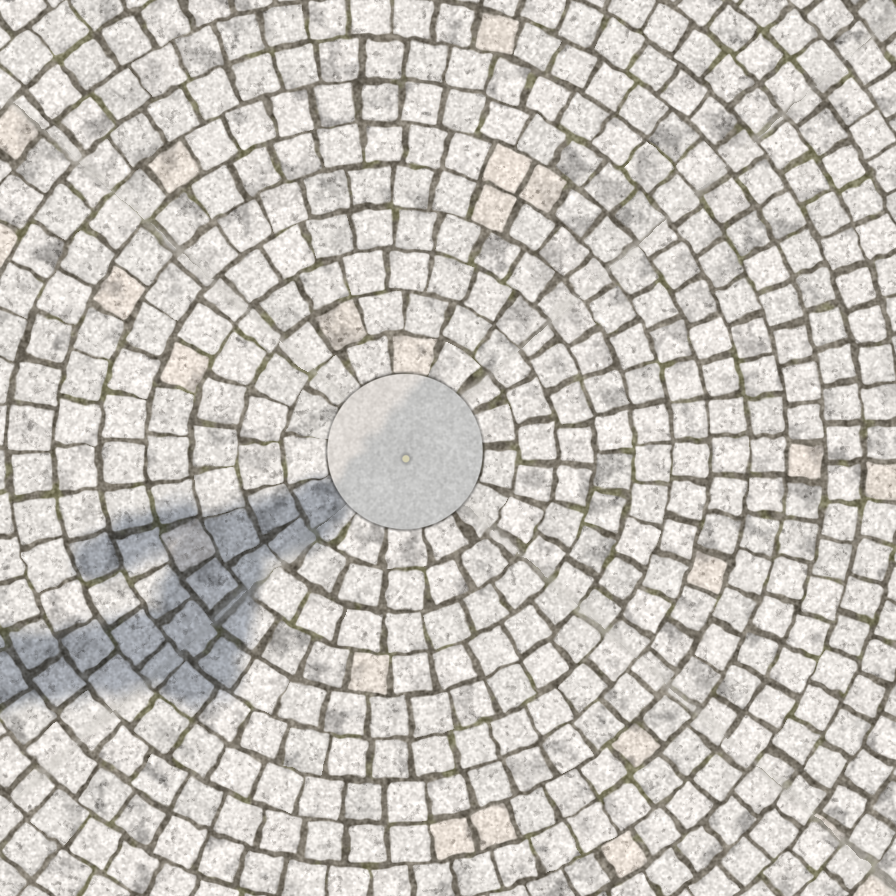
Reproduce this texture procedurally as a Shadertoy shader.

```glsl
const float TAU = 6.28319;
const vec2 HUB = vec2(0.452, 0.496);
const float HUB_RADIUS = 0.0868;
const float FIRST_RING = 0.0835;
const float RING_STEP = 0.0472;
const float RING_SKEW = 0.0043;
const float SEAM_SLOPE = 0.89;

// Joint stagger of each inner ring in the right, top, left and bottom sectors
const vec4 STAGGER[9] = vec4[9](
    vec4(-0.37, -0.19, 0.17, 0.0), vec4(0.24, 0.5, 0.3, 0.0),
    vec4(0.18, -0.08, -0.13, 0.0), vec4(0.5, -0.27, 0.13, 0.16),
    vec4(-0.3, -0.19, 0.25, -0.38), vec4(-0.2, -0.5, 0.37, -0.32),
    vec4(-0.1, -0.4, 0.5, 0.05), vec4(-0.1, 0.5, 0.4, 0.13),
    vec4(-0.25, -0.19, 0.2, -0.32));

float hash(vec2 p) {
    vec3 q = fract(vec3(p.xyx) * 0.1031);
    q += dot(q, q.yzx + 33.33);
    return fract((q.x + q.y) * q.z);
}

float noise(vec2 p) {
    vec2 i = floor(p), f = fract(p);
    f = f * f * (3.0 - 2.0 * f);
    return mix(mix(hash(i), hash(i + vec2(1, 0)), f.x),
               mix(hash(i + vec2(0, 1)), hash(i + vec2(1, 1)), f.x), f.y);
}

float fbm(vec2 p) {
    float sum = 0.0, amp = 0.5;
    for (int i = 0; i < 4; i++) {
        sum += amp * noise(p);
        p = mat2(1.62, 1.22, -1.22, 1.62) * p + 17.3;
        amp *= 0.5;
    }
    return sum / 0.9375;
}

float grain(vec2 p) {
    vec2 q = mat2(0.8, 0.6, -0.6, 0.8) * p;
    return 0.5 * (noise(q * 390.0) + noise(p.yx * 270.0 + 90.0));
}

float roundBox(vec2 p, vec2 halfSize, float r) {
    vec2 q = abs(p) - halfSize + r;
    return length(max(q, 0.0)) + min(max(q.x, q.y), 0.0) - r;
}

float capsule(vec2 p, vec2 a, vec2 b, float r) {
    vec2 pa = p - a, ba = b - a;
    return length(pa - ba * clamp(dot(pa, ba) / dot(ba, ba), 0.0, 1.0)) - r;
}

// Rings are wider to the left of the hub than to the right
float ringPitch(float angle) {
    return RING_STEP - RING_SKEW * cos(angle);
}

// Signed distance to the nearest stone in x, its identity in yz
vec3 paving(vec2 d) {
    float angle = atan(d.y, d.x);
    float ring = max(floor((length(d) - FIRST_RING) / ringPitch(angle)), 0.0);
    float sector = floor(atan(d.y, SEAM_SLOPE * d.x) / TAU * 4.0 + 0.5);
    float axis = sector * TAU / 4.0;
    float side = mod(sector, 4.0);
    float spacing = 1.01 / (ring + 0.5 + FIRST_RING / RING_STEP);
    float offset = ring < 9.0 ? STAGGER[int(ring)][int(side)] : hash(vec2(ring, side)) - 0.5;
    float slot = floor((angle - axis) / spacing - offset + 0.5);
    vec2 id = vec2(ring + 3.0, slot + side * 40.0 + 50.0);

    float mid = axis + (slot + offset) * spacing;
    float pitch = ringPitch(mid);
    float radius = FIRST_RING + (ring + 0.5) * pitch;
    float tilt = (ring + 0.5) * RING_SKEW * sin(mid) / radius;
    float turn = mid - tilt + 0.13 * (hash(id + 31.0) - 0.5);
    vec2 q = d - radius * vec2(cos(mid), sin(mid));
    q = vec2(cos(turn) * q.x + sin(turn) * q.y, cos(turn) * q.y - sin(turn) * q.x);

    vec2 jitter = vec2(hash(id + 53.0), hash(id + 71.0)) - 0.5;
    q -= jitter * pitch * 0.04;
    vec2 halfSize = pitch * (vec2(0.445, 0.445) + 0.06 * jitter.yx);
    halfSize.y *= 1.0 + 0.6 * q.x / radius;
    return vec3(roundBox(q, halfSize, pitch * 0.06), id);
}

vec3 stoneColor(vec2 p, vec2 id) {
    float tone = hash(id + 11.0);
    vec3 col = mix(vec3(0.89, 0.875, 0.855), vec3(0.935, 0.915, 0.895), tone);
    col *= mix(vec3(1.0), vec3(1.0, 0.975, 0.95), step(0.96, hash(id + 19.0)));
    float stain = smoothstep(0.52, 0.78, fbm(p * 40.0 + tone * 9.0));
    col *= 1.0 - stain * mix(0.06, 0.3, hash(id + 23.0));
    col -= 0.2 * smoothstep(0.62, 0.85, fbm(p * 150.0));
    return col + 0.32 * (grain(p) - 0.47);
}

vec3 jointColor(vec2 p) {
    vec3 col = mix(vec3(0.33, 0.31, 0.275), vec3(0.61, 0.58, 0.53), fbm(p * 85.0));
    float moss = smoothstep(0.55, 0.75, fbm(p * 34.0 + 5.0));
    col = mix(col, vec3(0.48, 0.48, 0.33), moss * 0.55);
    return col + 0.3 * (grain(p) - 0.5);
}

// Soft cast shadow spreading to the lower left
float castShadow(vec2 p) {
    p += 0.022 * (vec2(fbm(p * 30.0), fbm(p * 30.0 + 40.0)) - 0.5);
    float d = capsule(p, vec2(-0.03, 0.245), vec2(0.2, 0.28), 0.043);
    d = min(d, capsule(p, vec2(0.24, 0.375), vec2(0.22, 0.265), 0.054));
    d = min(d, capsule(p, vec2(0.23, 0.39), vec2(0.355, 0.43), 0.035));
    d = min(d, capsule(p, vec2(0.11, 0.38), vec2(0.2, 0.42), 0.027));
    return 1.0 - smoothstep(-0.015, 0.012, d);
}

vec3 hubColor(vec2 d, float pixel) {
    float sun = smoothstep(0.036, 0.052, dot(d, vec2(-0.75, 0.66)) + 0.01 * noise(d * 70.0));
    vec3 col = mix(vec3(0.775, 0.775, 0.77), vec3(0.88, 0.86, 0.84), sun);
    col += 0.14 * (grain(d + 1.0) - 0.5) + 0.07 * (fbm(d * 28.0 + 9.0) - 0.5);
    float knob = length(d - vec2(0.001, -0.008));
    col *= 1.0 - 0.2 * (1.0 - smoothstep(0.004, 0.009, knob));
    return mix(col, vec3(0.84, 0.82, 0.7), 1.0 - smoothstep(0.004 - pixel, 0.004 + pixel, knob));
}

void mainImage(out vec4 fragColor, in vec2 fragCoord) {
    vec2 p = fragCoord / iResolution.xy;
    vec2 d = p - HUB;
    float pixel = 1.0 / iResolution.y;
    vec2 rough = vec2(noise(p * 95.0), noise(p * 95.0 + 60.0)) - 0.5;

    // Stones and joints
    vec3 cell = paving(d + 0.004 * rough);
    float edge = 0.0006 + 0.7 * pixel;
    float stone = 1.0 - smoothstep(-edge, edge, cell.x);
    vec3 face = stoneColor(p, cell.yz);
    face *= 1.0 - 0.08 * smoothstep(-0.004, 0.0, cell.x);
    vec3 col = mix(jointColor(p), face, stone);

    // Faded diagonal seams
    float across = abs(abs(d.y) - SEAM_SLOPE * abs(d.x)) * 0.75;
    float seam = 1.0 - smoothstep(0.002, 0.012, across + 0.01 * (noise(p * 24.0) - 0.3));
    col = mix(col, vec3(0.8, 0.785, 0.76), seam * 0.5);
    col *= mix(vec3(1.0), vec3(0.68, 0.71, 0.755), castShadow(p));

    // Central disc with a dark rim
    float rim = length(d) - HUB_RADIUS;
    col *= 1.0 - 0.35 * (1.0 - smoothstep(0.0, 0.004, rim));
    col = mix(hubColor(d, pixel), col, smoothstep(-pixel, pixel, rim));
    fragColor = vec4(clamp(col, 0.0, 1.0), 1.0);
}
```
